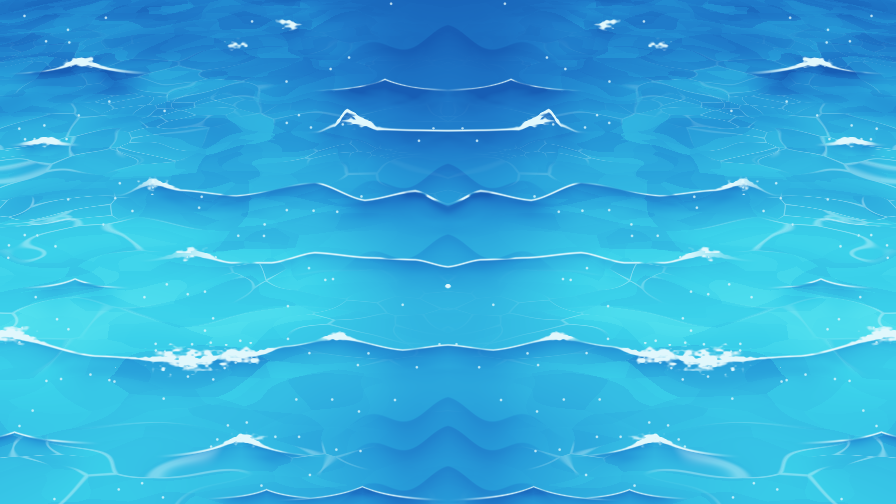
A WebGL 2 fragment shader for this texture:

```glsl
#version 300 es
precision highp float;

uniform vec2 u_resolution;
out vec4 outColor;

// Palette, from deep water to sunlit water
const vec3 RAMP[6] = vec3[6](vec3(.09, .37, .71), vec3(.12, .48, .79), vec3(.15, .61, .85),
    vec3(.20, .73, .89), vec3(.23, .82, .92), vec3(.34, .89, .94));
const vec3 FOAM_COLOR = vec3(.88, .97, .99);

// Tuning values
const float HORIZON = 1.35;
const vec2 FACET_SCALE = vec2(8.0, 25.0);
const float FACET_CONTRAST = 1.15;
const float CREST_LINE = .0022;
const float CAP_THICKNESS = .013;
const float SPARKLE_GRID = 42.0;

// Long crests: distance from the mirror axis, height
const vec2 SWELL_FAR[8] = vec2[8](vec2(0, .740), vec2(.07, .741), vec2(.14, .743), vec2(.17, .757),
    vec2(.20, .780), vec2(.225, .75), vec2(.26, .737), vec2(.30, .735));
const vec2 SWELL_HIGH[8] = vec2[8](vec2(0, .592), vec2(.065, .62), vec2(.165, .602), vec2(.264, .637),
    vec2(.42, .611), vec2(.53, .622), vec2(.588, .637), vec2(.65, .612));
const vec2 SWELL_MID[8] = vec2[8](vec2(0, .470), vec2(.065, .484), vec2(.157, .488), vec2(.264, .498),
    vec2(.35, .478), vec2(.43, .478), vec2(.507, .495), vec2(.60, .482));
const vec2 SWELL_NEAR[8] = vec2[8](vec2(0, .315), vec2(.09, .305), vec2(.218, .329), vec2(.322, .312),
    vec2(.39, .294), vec2(.52, .282), vec2(.70, .293), vec2(.889, .336));

// Short crests: axis distance, peak height, width, rise
const vec4 RIPPLES[8] = vec4[8](vec4(.125, .842, .06, .025), vec4(.727, .880, .06, .030),
    vec4(.74, .446, .045, .02), vec4(.41, .134, .07, .045), vec4(.17, .034, .07, .03),
    vec4(.86, .142, .07, .025), vec4(.36, .028, .05, .02), vec4(.80, .722, .03, .012));

// Whitecaps: axis distance, height, radius
const vec3 CAPS[13] = vec3[13](vec3(.18, .760, .042), vec3(.58, .636, .036), vec3(.51, .495, .040),
    vec3(.52, .286, .085), vec3(.40, .296, .05), vec3(.22, .332, .030), vec3(.40, .130, .045),
    vec3(.725, .877, .034), vec3(.80, .720, .028), vec3(.42, .912, .028), vec3(.32, .951, .028),
    vec3(.86, .335, .05), vec3(0, .432, .016));
const float HILLS[6] = float[6](.075, .155, .212, .535, .675, .95);

vec2 hash2(vec2 p) {
    vec3 q = fract(p.xyx * vec3(.1031, .1030, .0973));
    q += dot(q, q.yzx + 33.33);
    return fract((q.xx + q.yz) * q.zy);
}

float noise(vec2 p) {
    vec2 i = floor(p), f = fract(p);
    f = f * f * (3.0 - 2.0 * f);
    return mix(mix(hash2(i).x, hash2(i + vec2(1, 0)).x, f.x),
               mix(hash2(i + vec2(0, 1)).x, hash2(i + vec2(1, 1)).x, f.x), f.y);
}

// Voronoi facets: x = gap to the nearest border, y = random shade
vec2 facets(vec2 p) {
    vec2 base = floor(p);
    float near = 9.0, second = 9.0, shade = 0.0;
    for (int j = -1; j <= 1; j++)
    for (int i = -1; i <= 1; i++) {
        vec2 cell = base + vec2(i, j), rnd = hash2(cell);
        float d = length(cell + rnd - p);
        if (d < near) { second = near; near = d; shade = hash2(cell + 71.0).y; }
        else second = min(second, d);
    }
    return vec2(second - near, shade);
}

float crestHeight(float x, vec2 knots[8]) {
    float y = knots[0].y;
    for (int i = 0; i < 7; i++) {
        float t = clamp((x - knots[i].x) / (knots[i + 1].x - knots[i].x), 0.0, 1.0);
        y = mix(y, knots[i + 1].y, mix(t, smoothstep(0.0, 1.0, t), .6));
    }
    return y;
}

// Shaded face below a crest, with a white lip
void addCrest(inout float tone, inout float foam, float below, float mask, float dark,
              float depth, float lip, float rough, float px) {
    float face = smoothstep(-px, px, below);
    tone -= mask * dark * face * exp(-max(below + (rough - .5) * .018, 0.0) / depth);
    foam = max(foam, mask * (1.0 - smoothstep(lip - px, lip + px, abs(below + lip * .4)))
                     * smoothstep(.2, .55, rough + lip * 45.0));
}

void main() {
    float px = 1.0 / u_resolution.y;
    vec2 p = gl_FragCoord.xy * px;
    p.x = abs(p.x - .5 * u_resolution.x * px);

    // Perspective water surface
    float depth = HORIZON - p.y;
    vec2 flow = vec2(p.x / depth, log(depth)) * FACET_SCALE;
    flow += 1.1 * vec2(noise(flow * .8), noise(flow * .8 + 19.0));
    vec2 broad = facets(flow * .6), fine = facets(flow * 1.25 + 40.0);
    float patches = noise(flow * .45 + 7.0), rough = noise(flow * 2.2);
    float calm = mix(.12, 1.0, smoothstep(.08, .33, p.x));
    float tone = mix(1.0, 4.15, smoothstep(1.05, .38, p.y)) - .85 * smoothstep(.32, .12, p.y);
    tone -= mix(1.25, .7, smoothstep(.7, .95, p.y)) * smoothstep(.36, .03, p.x);
    tone += calm * (FACET_CONTRAST * (.6 * broad.y + .4 * fine.y - .5) + .9 * (patches - .5));
    float veins = (1.0 - smoothstep(.01, .07, broad.x)) * smoothstep(.5, .75, patches);
    veins += (1.0 - smoothstep(.01, .08, fine.x)) * smoothstep(.6, .8, noise(flow * .5 + 90.0));
    float foam = .4 * calm * veins * smoothstep(1.0, .6, p.y);

    // Whitecap density and torn foam
    float caps = 0.0;
    for (int i = 0; i < 13; i++) {
        vec2 d = (p - CAPS[i].xy) / (CAPS[i].z * vec2(1.0, .4));
        caps += exp(-dot(d, d));
    }
    float torn = noise(p * vec2(65, 120)) * .6 + noise(p * vec2(140, 230)) * .4;
    float lip = CREST_LINE * (.4 + patches) + CAP_THICKNESS * min(caps, 1.0) * torn;

    // Layered hills along the axis
    for (int i = 0; i < 6; i++) {
        float below = HILLS[i] - .22 * p.x + .015 * cos(p.x * 40.0) - .015 - p.y;
        addCrest(tone, foam, below, smoothstep(.26, .08, p.x), .6, .04, 0.0, .1, px);
    }

    // Swells and ripples
    float x = p.x, y = p.y;
    addCrest(tone, foam, crestHeight(x, SWELL_FAR) - y, smoothstep(.29, .21, x), .8, .04, lip, rough, px);
    addCrest(tone, foam, crestHeight(x, SWELL_HIGH) - y, smoothstep(.68, .56, x), 1.5, .028, lip, rough, px);
    addCrest(tone, foam, crestHeight(x, SWELL_MID) - y, smoothstep(.62, .45, x), 1.1, .025, lip, rough, px);
    addCrest(tone, foam, crestHeight(x, SWELL_NEAR) - y, 1.0, 1.7, .035, lip, rough, px);
    for (int i = 0; i < 8; i++) {
        vec4 r = RIPPLES[i];
        float away = abs(x - r.x);
        float below = r.y - r.w * (1.0 - exp(-away / r.z)) - y;
        addCrest(tone, foam, below, smoothstep(2.5 * r.z, .7 * r.z, away), 1.6, .024, lip * .9, rough, px);
    }
    foam = max(foam, smoothstep(.62, .85, caps * .55 + torn * .6));

    // Sparkles, denser around the caps
    vec2 cell = floor(p * SPARKLE_GRID), rnd = hash2(cell + 5.0);
    float dist = length(fract(p * SPARKLE_GRID) - .2 - .6 * rnd) / SPARKLE_GRID;
    float lit = step(.955 - .5 * min(caps, 1.0), hash2(cell + 133.0).x);
    foam = max(foam, .8 * lit * (1.0 - smoothstep(.001, .002 + px, dist)));

    // Map tone to colour
    vec3 color = RAMP[0];
    for (int i = 0; i < 5; i++) color = mix(color, RAMP[i + 1], clamp(tone - float(i), 0.0, 1.0));
    outColor = vec4(mix(color, FOAM_COLOR, clamp(foam, 0.0, 1.0)), 1.0);
}
```
